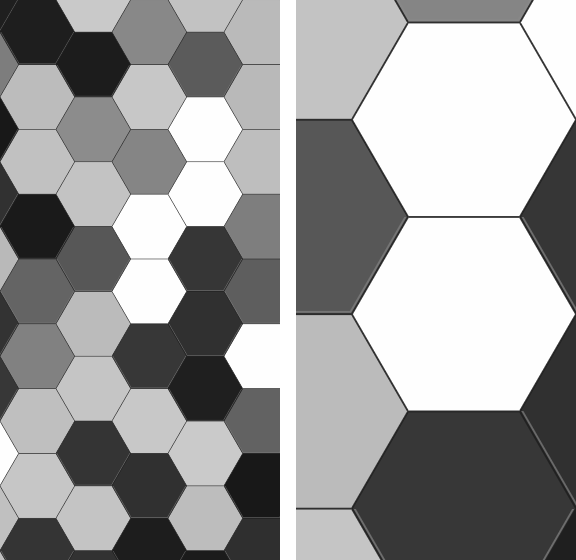
Left, the full canvas; right, a detail of the centre.
Write a WebGL 2 fragment shader that draws this pattern.

```glsl
#version 300 es
precision highp float;
// Flat-topped hexagon tiling, five columns across, in scattered grey tones.
// Each point finds its two nearest tile centres; their bisector is the seam,
// drawn as a dark hairline with a faint pale rim at the foot of darker tiles.

#define COLUMN_STEP 0.2      // distances are in canvas widths
#define ROW_STEP 0.2315
#define ORIGIN vec2(0.1333, 0.0333)
#define LINE_WIDTH 0.0022
#define LINE_STRENGTH 0.9
#define LINE_TONE 0.12
#define RIM_OFFSET 0.0028
#define RIM_WIDTH 0.0022
#define RIM_STRENGTH 0.4
#define TONE_JITTER 0.035
#define TONE_SHIFT 6         // rotates the scatter of tones

uniform vec2 u_resolution;
out vec4 fragColor;

const int PRIME = 61;

// Centre of a tile; odd columns are raised by half a row.
vec2 tileCentre(ivec2 cell) {
  float raise = 0.5 * float(cell.x & 1);
  return ORIGIN + vec2(float(cell.x) * COLUMN_STEP,
                       (float(cell.y) + raise) * ROW_STEP);
}

// Power permutation modulo a prime: scattered, yet evenly distributed keys.
int cellKey(ivec2 cell) {
  int id = ((cell.x + 1) * 10 + cell.y + 2 + 10 * PRIME) % PRIME;
  int key = 1;
  for (int i = 0; i < 7; i++) key = key * id % PRIME;
  return (key + TONE_SHIFT) % PRIME;
}

// Weighted choice among six greys, with slight variation except in white.
float tileTone(ivec2 cell) {
  int key = cellKey(cell);
  float pick = float(key) / float(PRIME);
  float jitter = TONE_JITTER * (2.0 * fract(float(key) * 0.618) - 1.0);
  if (pick < 0.34) return 0.76 + jitter;
  if (pick < 0.42) return 0.36 + jitter;
  if (pick < 0.52) return 0.52 + jitter;
  if (pick < 0.68) return 0.11 + 0.5 * jitter;
  if (pick < 0.86) return 0.20 + 0.5 * jitter;
  return 0.995;
}

// Antialiased coverage of a band around distance zero.
float band(float dist, float width, float pixel) {
  float halfWidth = 0.5 * width;
  return clamp((halfWidth - abs(dist)) / pixel + 0.5, 0.0, 1.0);
}

void main() {
  float pixel = 1.0 / u_resolution.x;
  vec2 p = gl_FragCoord.xy * pixel;

  // Nearest and second nearest tiles
  ivec2 nearCell = ivec2(0), nextCell = ivec2(0);
  float nearDist = 1e5, nextDist = 1e5;
  int column = int(floor((p.x - ORIGIN.x) / COLUMN_STEP + 0.5));
  for (int i = -1; i <= 1; i++) {
    float base = tileCentre(ivec2(column + i, 0)).y;
    int row = int(floor((p.y - base) / ROW_STEP + 0.5));
    for (int j = -1; j <= 1; j++) {
      ivec2 cell = ivec2(column + i, row + j);
      float dist = distance(p, tileCentre(cell));
      if (dist < nearDist) {
        nextDist = nearDist;
        nextCell = nearCell;
        nearDist = dist;
        nearCell = cell;
      } else if (dist < nextDist) {
        nextDist = dist;
        nextCell = cell;
      }
    }
  }

  // Distance to the seam between the two tiles
  vec2 a = tileCentre(nearCell), b = tileCentre(nextCell);
  vec2 outward = normalize(b - a);
  float seam = dot(0.5 * (a + b) - p, outward);

  // Fill, pale rim on the lower edges, dark hairline
  float nearTone = tileTone(nearCell);
  float fill = clamp(0.5 + seam / pixel, 0.0, 1.0);
  float tone = mix(tileTone(nextCell), nearTone, fill);
  float rim = band(seam - RIM_OFFSET, RIM_WIDTH, pixel);
  rim *= step(outward.y, 0.0) * (1.0 - smoothstep(0.2, 0.6, nearTone));
  tone = mix(tone, 0.75, RIM_STRENGTH * rim);
  tone = mix(tone, LINE_TONE, LINE_STRENGTH * band(seam, LINE_WIDTH, pixel));

  fragColor = vec4(vec3(tone), 1.0);
}
```
